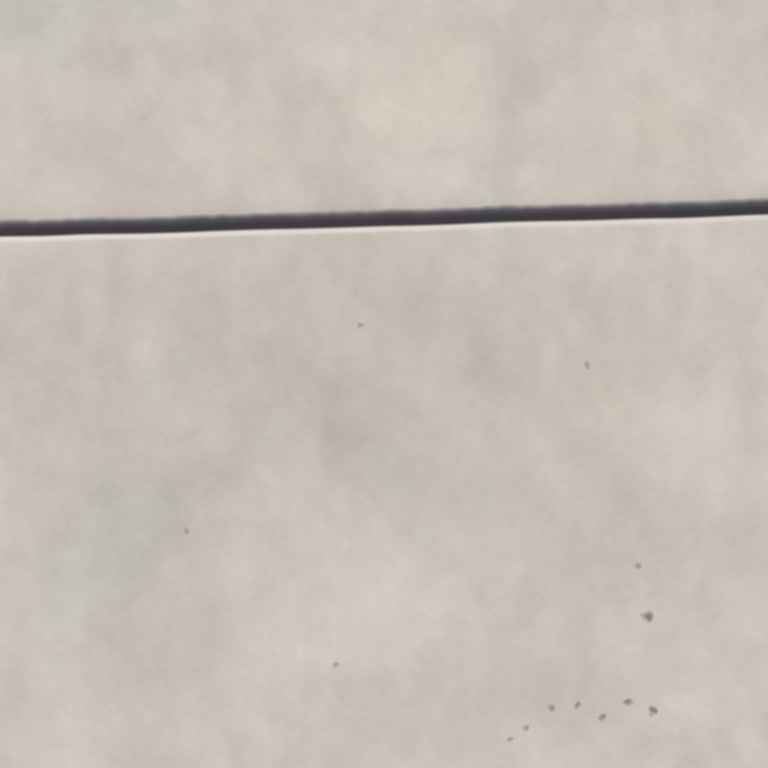
Write a three.js fragment shader that draws this texture.

```glsl
// Pale weathered concrete split by one dark, slightly tilted joint.
// Broad soft stains and layered value noise tint the slab; the joint is a
// signed height profile with a blurred upper edge, a lit lower lip and pits.

varying vec2 vUv;

const vec3 BASE = vec3(0.793, 0.760, 0.724);
const vec3 SHADE_TINT = vec3(-0.060, -0.056, -0.052);
const vec3 COOL_TINT = vec3(-0.066, -0.048, -0.030);
const vec3 LIGHT_TINT = vec3(0.036, 0.032, 0.028);
const vec3 JOINT_DARK = vec3(0.245, 0.235, 0.255);
const vec3 JOINT_SOFT = vec3(0.345, 0.335, 0.365);
const vec3 LIP_LIGHT = vec3(0.890, 0.870, 0.835);
const vec3 PIT_COLOR = vec3(0.46, 0.42, 0.42);

const float JOINT_LEFT = 0.7010;   // height of the joint centre at x = 0
const float JOINT_RISE = 0.0290;   // climb across the canvas
const float JOINT_HALF = 0.0100;
const float CLOUDS = 0.075;
const float BLOTCHES = 0.050;
const float STREAKS = 0.016;
const float GRAIN = 0.012;
const int CLUSTER_PITS = 6;
const int LOOSE_PITS = 6;

float hash(vec2 p) {
  vec3 q = fract(vec3(p.xyx) * 0.1031);
  q += dot(q, q.yzx + 33.33);
  return fract((q.x + q.y) * q.z);
}

float noise(vec2 p) {
  vec2 i = floor(p), f = fract(p);
  f = f * f * (3.0 - 2.0 * f);
  return mix(mix(hash(i), hash(i + vec2(1.0, 0.0)), f.x),
             mix(hash(i + vec2(0.0, 1.0)), hash(i + 1.0), f.x), f.y);
}

float fbm(vec2 p) {
  float sum = 0.0, amp = 0.5;
  for (int i = 0; i < 5; i++) {
    sum += amp * noise(p);
    p = mat2(0.8, 0.6, -0.6, 0.8) * p * 2.03 + 7.1;
    amp *= 0.5;
  }
  return sum;
}

// Soft elliptical patch, 1 at its centre.
float stain(vec2 p, vec2 centre, vec2 radius) {
  vec2 d = (p - centre) / radius;
  return exp(-dot(d, d));
}

vec3 slab(vec2 uv) {
  vec2 p = uv + 0.10 * (vec2(fbm(uv * 9.0), fbm(uv * 9.0 + 31.0)) - 0.48);

  float cool = 0.75 * stain(p, vec2(0.16, 0.27), vec2(0.11, 0.13))
             + 0.50 * stain(p, vec2(0.13, 0.53), vec2(0.15, 0.11))
             + 0.50 * stain(p, vec2(0.50, 0.40), vec2(0.12, 0.09))
             + 0.65 * stain(p, vec2(0.08, 0.99), vec2(0.24, 0.07))
             + 0.55 * stain(p, vec2(0.66, 0.85), vec2(0.025, 0.11))
             + 0.50 * stain(p, vec2(0.28, 0.14), vec2(0.03, 0.06));
  float shade = 0.55 * stain(p, vec2(0.66, 0.56), vec2(0.13, 0.10))
              + 0.45 * stain(p, vec2(0.40, 0.51), vec2(0.14, 0.15))
              + 0.35 * stain(p, vec2(0.74, 0.27), vec2(0.14, 0.14))
              + 0.30 * stain(p, vec2(0.47, 0.06), vec2(0.10, 0.07))
              + 0.35 * stain(p, vec2(0.80, 0.98), vec2(0.14, 0.04));
  float light = 0.90 * stain(p, vec2(0.55, 0.88), vec2(0.09, 0.12))
              + 0.60 * stain(p, vec2(0.27, 0.88), vec2(0.12, 0.08))
              + 0.65 * stain(p, vec2(0.85, 0.85), vec2(0.15, 0.09))
              + 0.50 * stain(p, vec2(0.81, 0.43), vec2(0.12, 0.06))
              + 0.50 * stain(p, vec2(0.50, 0.26), vec2(0.16, 0.08))
              + 0.40 * stain(p, vec2(0.88, 0.66), vec2(0.15, 0.05));
  vec3 col = BASE + COOL_TINT * cool + SHADE_TINT * shade + LIGHT_TINT * light;

  // Cloudy mottling, small blotches, faint vertical streaks and fine grain.
  float cloud = fbm(uv * 11.0 + 4.0) - 0.48;
  float blotch = fbm(uv * vec2(32.0, 26.0) + 17.0) - 0.48;
  float streak = noise(uv * vec2(42.0, 9.0)) - 0.5;
  float grain = noise(uv * vec2(190.0, 240.0)) + noise(uv * 110.0) - 1.0;
  col += CLOUDS * cloud + BLOTCHES * blotch + STREAKS * streak + GRAIN * grain;
  col += vec3(0.5, -0.3, 0.2) * 0.035 * (fbm(uv * 14.0 + 53.0) - 0.48);
  return col;
}

float pit(vec2 uv, vec2 centre, float radius) {
  vec2 d = uv - centre;
  d += 0.9 * radius * (vec2(noise(uv * 150.0), noise(uv * 150.0 + 9.0)) - 0.5);
  return 1.0 - smoothstep(0.1 * radius, 1.4 * radius, length(d));
}

// One larger pit over a low row at the right, then faint ones below the joint.
float pits(vec2 uv) {
  float mask = 0.8 * pit(uv, vec2(0.843, 0.196), 0.0075);
  for (int i = 0; i < CLUSTER_PITS; i++) {
    float k = float(i);
    float along = k / float(CLUSTER_PITS - 1);
    vec2 c = mix(vec2(0.851, 0.074), vec2(0.685, 0.055), along);
    c.y += 0.045 * (hash(vec2(k, 8.0)) - 0.5) * min(k, 1.0);
    mask = max(mask, pit(uv, c, mix(0.0060, 0.0040, along)) * mix(0.75, 0.45, along));
  }
  for (int i = 0; i < LOOSE_PITS; i++) {
    float k = float(i);
    vec2 c = vec2(hash(vec2(k, 21.0)), 0.66 * hash(vec2(k, 47.0)));
    mask = max(mask, pit(uv, c, 0.0045) * 0.42);
  }
  return mask;
}

void main() {
  vec2 uv = vUv;
  vec3 col = mix(slab(uv), PIT_COLOR, pits(uv));

  // Signed height above the joint centre, with a slight waver.
  float h = uv.y - JOINT_LEFT - JOINT_RISE * uv.x + 0.0016 * (noise(uv.xx * 9.0) - 0.5);
  float rough = 0.0016 * (noise(uv * vec2(90.0, 60.0)) - 0.5);

  // Dim band above, lit lip below, then the dark gap itself.
  col *= 1.0 - 0.07 * exp(-max(h - JOINT_HALF, 0.0) / 0.014) * step(0.0, h);
  float lip = exp(-pow(abs(h + JOINT_HALF + 0.0038) / 0.0036, 2.0));
  col = mix(col, LIP_LIGHT, lip * mix(0.95, 0.65, uv.x));
  float gap = smoothstep(-JOINT_HALF - 0.0022, -JOINT_HALF + 0.0030, h)
            * (1.0 - smoothstep(JOINT_HALF - 0.0055, JOINT_HALF + 0.0045, h + rough));
  vec3 inside = mix(JOINT_DARK, JOINT_SOFT, smoothstep(-0.003, 0.008, h + rough));
  col = mix(col, inside, gap);

  gl_FragColor = vec4(clamp(col, 0.0, 1.0), 1.0);
}
```
